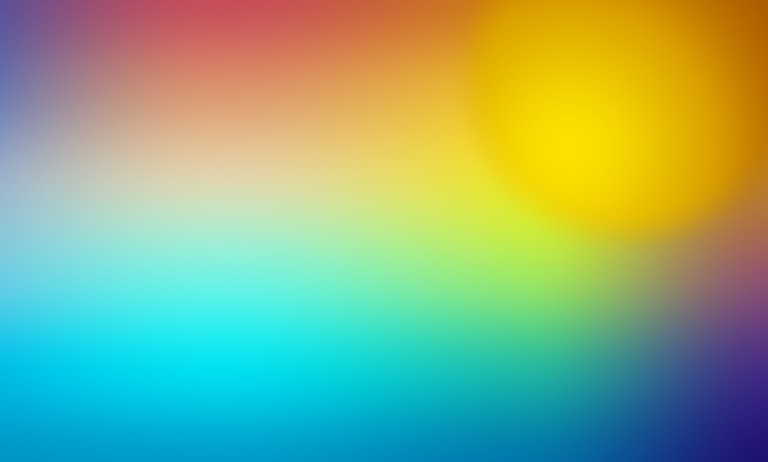
Reproduce this background procedurally as a Shadertoy shader.

```glsl
// Vertical gradient stops, listed from top to bottom
const int STOPS = 6;
const vec3 LEFT_EDGE[STOPS] = vec3[](
    vec3(0.35, 0.31, 0.59), vec3(0.42, 0.47, 0.69), vec3(0.60, 0.71, 0.80),
    vec3(0.42, 0.80, 0.89), vec3(0.00, 0.74, 0.90), vec3(0.00, 0.58, 0.76));
const vec3 ROSE_TO_CYAN[STOPS] = vec3[](
    vec3(0.78, 0.30, 0.35), vec3(0.86, 0.59, 0.44), vec3(0.86, 0.85, 0.70),
    vec3(0.45, 0.95, 0.89), vec3(0.00, 0.88, 0.94), vec3(0.00, 0.61, 0.78));
const vec3 GOLD_TO_TEAL[STOPS] = vec3[](
    vec3(0.80, 0.54, 0.00), vec3(0.94, 0.80, 0.06), vec3(0.93, 0.91, 0.04),
    vec3(0.65, 0.90, 0.31), vec3(0.16, 0.70, 0.59), vec3(0.00, 0.44, 0.65));
const vec3 RIGHT_EDGE[STOPS] = vec3[](
    vec3(0.66, 0.35, 0.00), vec3(0.74, 0.48, 0.00), vec3(0.72, 0.48, 0.16),
    vec3(0.56, 0.32, 0.43), vec3(0.27, 0.16, 0.51), vec3(0.12, 0.06, 0.43));

// Horizontal extent of each blend, as a share of the width
const float LEFT_REACH = 0.30;
const vec2 GOLD_SPAN = vec2(0.28, 0.80);
const vec2 RIGHT_SPAN = vec2(0.68, 1.02);

// Soft disc; lengths are shares of the height
const vec2 DISC_CENTRE = vec2(0.82, 0.844);
const vec2 DISC_EDGE = vec2(0.29, 0.40);
const vec2 GLOW_CENTRE = vec2(0.74, 0.675);
const float AMBER_REACH = 0.48;
const vec2 UMBER_SPAN = vec2(0.30, 0.60);
const vec3 GOLD = vec3(0.98, 0.885, 0.0);
const vec3 AMBER = vec3(0.805, 0.53, 0.0);
const vec3 UMBER = vec3(0.64, 0.34, 0.0);

// Catmull-Rom curve through evenly spaced colour stops
vec3 ramp(vec3 stops[STOPS], float t) {
    float s = clamp(t, 0.0, 1.0) * float(STOPS - 1);
    int i = min(int(s), STOPS - 2);
    float f = s - float(i);
    vec3 a = stops[max(i - 1, 0)];
    vec3 b = stops[i];
    vec3 c = stops[i + 1];
    vec3 d = stops[min(i + 2, STOPS - 1)];
    return b + 0.5 * f * (c - a + f * (2.0 * a - 5.0 * b + 4.0 * c - d
                              + f * (3.0 * (b - c) + d - a)));
}

vec3 backdrop(vec2 uv) {
    float depth = 1.0 - uv.y;
    float leftFade = sin(1.5708 * clamp(uv.x / LEFT_REACH, 0.0, 1.0));
    vec3 colour = mix(ramp(LEFT_EDGE, depth), ramp(ROSE_TO_CYAN, depth), leftFade);
    colour = mix(colour, ramp(GOLD_TO_TEAL, depth), smoothstep(GOLD_SPAN.x, GOLD_SPAN.y, uv.x));
    return mix(colour, ramp(RIGHT_EDGE, depth), smoothstep(RIGHT_SPAN.x, RIGHT_SPAN.y, uv.x));
}

// Golden light that darkens away from its off-centre focus
vec3 discColour(float distanceToGlow) {
    vec3 colour = mix(GOLD, AMBER, smoothstep(0.0, AMBER_REACH, distanceToGlow));
    return mix(colour, UMBER, smoothstep(UMBER_SPAN.x, UMBER_SPAN.y, distanceToGlow));
}

void mainImage(out vec4 fragColor, in vec2 fragCoord) {
    vec2 uv = fragCoord / iResolution.xy;
    vec2 toHeight = vec2(iResolution.x / iResolution.y, 1.0);

    float discDistance = length((uv - DISC_CENTRE) * toHeight);
    float glowDistance = length((uv - GLOW_CENTRE) * toHeight);
    float disc = 1.0 - smoothstep(DISC_EDGE.x, DISC_EDGE.y, discDistance);

    vec3 colour = mix(backdrop(uv), discColour(glowDistance), disc);
    fragColor = vec4(clamp(colour, 0.0, 1.0), 1.0);
}
```
